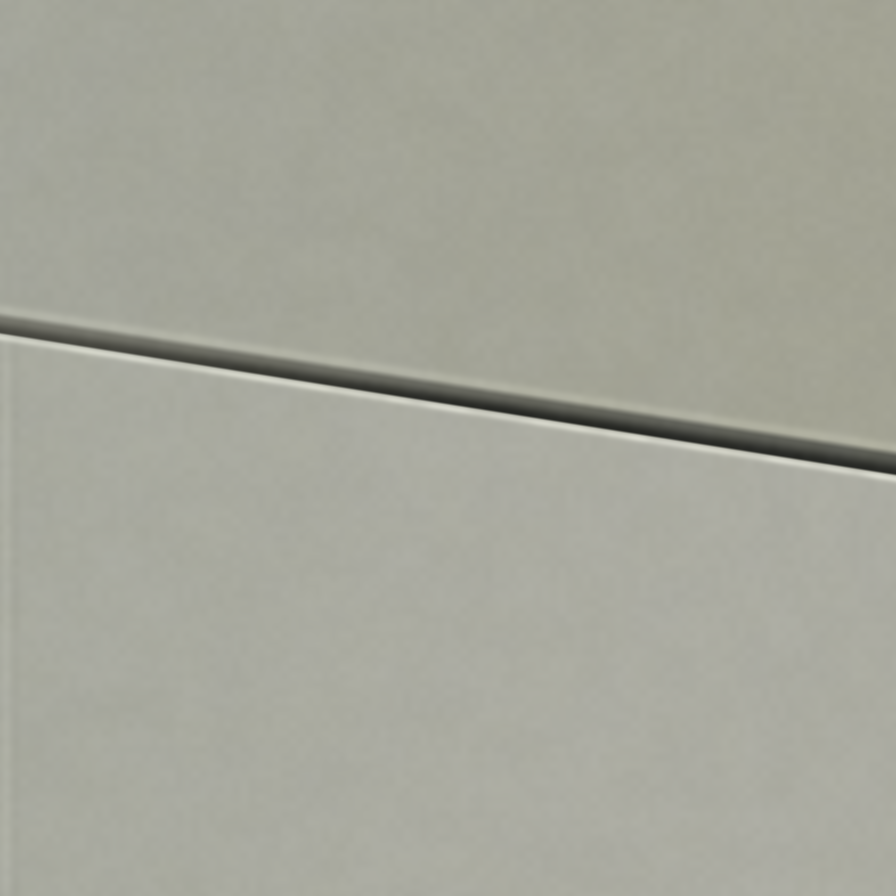
Write a three.js fragment shader that draws this texture.

```glsl
// Two matte grey-green panels parted by a thin, slanting shadowed groove.
// The groove is shaded by height above its sloping lower lip, with a soft
// upper rim and a bright lower edge; value noise adds a faint mottled grain.
varying vec2 vUv;

float hash(vec2 p) {
  vec3 q = fract(vec3(p.xyx) * 0.1031);
  q += dot(q, q.yzx + 33.33);
  return fract((q.x + q.y) * q.z);
}

float valueNoise(vec2 p) {
  vec2 cell = floor(p);
  vec2 f = fract(p);
  f = f * f * (3.0 - 2.0 * f);
  return mix(mix(hash(cell), hash(cell + vec2(1.0, 0.0)), f.x),
             mix(hash(cell + vec2(0.0, 1.0)), hash(cell + 1.0), f.x), f.y);
}

float band(float d, float width) {
  return exp(-d * d / (width * width));
}

void main() {
  vec2 p = vUv;

  // Height above the lower lip, and the groove's slowly growing thickness
  float h = p.y - (0.628 - 0.158 * p.x);
  float thickness = mix(0.0225, 0.0265, p.x);
  float t = clamp(h / thickness, 0.0, 1.0);

  // Panels: the upper one warms to the right, the lower one is paler
  vec3 upper = mix(vec3(0.642, 0.648, 0.605), vec3(0.636, 0.636, 0.578), p.x);
  vec3 lower = mix(vec3(0.658, 0.664, 0.622), vec3(0.672, 0.674, 0.634),
                   smoothstep(0.0, 0.7, p.x));
  vec3 color = mix(lower, upper, smoothstep(-0.003, 0.003, h));

  // Faint upright seam at the left of the lower panel
  float below = 1.0 - smoothstep(-0.012, -0.004, h);
  color += below * (0.022 * band(p.x - 0.007, 0.005) - 0.012 * band(p.x - 0.018, 0.005));

  // Pale rim above the groove and bright lip below it
  color += vec3(0.055, 0.055, 0.05) * band(h - thickness - 0.004, 0.006);
  float glint = 0.8 + 0.4 * valueNoise(vec2(p.x * 45.0, 3.0));
  color += vec3(0.15, 0.15, 0.145) * glint * band(h + 0.0045, 0.0042);

  // Shadow deepens toward the lower lip and toward the right
  vec3 deep = mix(vec3(0.27, 0.27, 0.24), vec3(0.15, 0.155, 0.14), smoothstep(0.0, 0.6, p.x));
  vec3 shallow = mix(vec3(0.46, 0.46, 0.42), vec3(0.35, 0.355, 0.325), p.x);
  vec3 shadow = mix(deep, shallow, smoothstep(0.05, 0.75, t));
  float groove = smoothstep(-0.0018, 0.0018, h)
               * (1.0 - smoothstep(thickness - 0.007, thickness + 0.002, h));
  color = mix(color, shadow, groove);

  // Broad mottling and fine grain
  color += 0.012 * (valueNoise(p * 24.0) - 0.5);
  color += 0.014 * (valueNoise(p * 110.0 + 17.0) - 0.5);
  color.b += 0.008 * (valueNoise(p * 32.0 + 51.0) - 0.5);

  gl_FragColor = vec4(color, 1.0);
}
```
